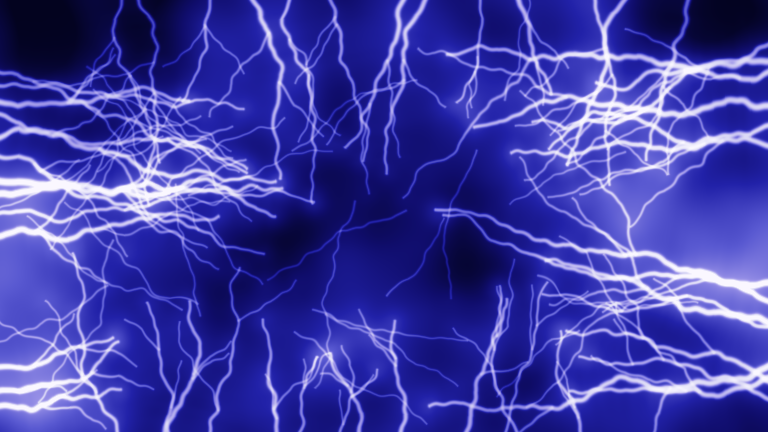
A Shadertoy shader for this background:

```glsl
// Electric storm: tapering white-violet lightning bolts grow inward from all four
// edges over a cloudy blue glow. Each bolt is a segment bent by 1D gradient noise;
// cores, halos and clouds add up to one energy value that indexes a colour ramp.

const float CLOUD_BASE = 1.22;      // ramp level of the empty sky
const float CLOUD_CONTRAST = 2.0;
const float CORE_GAIN = 3.5;        // ramp steps added by a bolt core
const float HALO_GAIN = 0.5;
const float HALO_SIZE = 0.030;
const float THIN_WIDTH = 0.0024;
const float THICK_WIDTH = 0.0075;
const float JAG_SIZE = 0.085;       // sideways swing of the largest bends
const float JAG_FREQ = 3.2;
const float REACH = 0.26;           // bolts are skipped beyond this distance
const int FILAMENTS = 26;

const vec3 RAMP[7] = vec3[7](
    vec3(0.01, 0.01, 0.12), vec3(0.06, 0.05, 0.42), vec3(0.13, 0.13, 0.66),
    vec3(0.35, 0.35, 0.82), vec3(0.61, 0.58, 0.91), vec3(0.85, 0.84, 0.96),
    vec3(0.98, 0.97, 1.00));

// Broad light and dark areas: x and y as canvas fractions, radius, strength
const vec4 AREAS[10] = vec4[10](
    vec4(0.00, 0.51, 0.17, 1.8), vec4(1.00, 0.36, 0.25, 2.0),
    vec4(0.80, 0.50, 0.16, 1.0), vec4(0.76, 0.86, 0.20, 0.9),
    vec4(0.00, 0.16, 0.26, 1.5), vec4(0.10, 0.95, 0.28, -1.6),
    vec4(0.97, 1.00, 0.22, -1.5), vec4(0.33, 0.43, 0.17, -0.7),
    vec4(0.67, 0.42, 0.15, -0.7), vec4(0.92, 0.07, 0.16, -0.7));

float hash(float n) {
    n = fract(n * 0.1031);
    n *= n + 33.33;
    return fract(n * (n + n));
}

// 1D gradient noise: value and slope
vec2 noise1(float x, float seed) {
    float i = floor(x), f = x - i;
    float g0 = hash(i + seed) * 2.0 - 1.0, g1 = hash(i + seed + 1.0) * 2.0 - 1.0;
    float u = f * f * (3.0 - 2.0 * f), du = 6.0 * f * (1.0 - f);
    float a = g0 * f, b = g1 * (f - 1.0);
    return vec2(mix(a, b, u), mix(g0, g1, u) + du * (b - a));
}

vec2 gradientAt(vec2 cell) {
    float angle = 6.2832 * hash(cell.x + 57.0 * cell.y + 411.0);
    return vec2(cos(angle), sin(angle));
}

float noise2(vec2 p) {
    vec2 i = floor(p), f = p - i, u = f * f * (3.0 - 2.0 * f), e = vec2(1, 0);
    return mix(mix(dot(gradientAt(i), f), dot(gradientAt(i + e), f - e), u.x),
               mix(dot(gradientAt(i + e.yx), f - e.yx), dot(gradientAt(i + 1.0), f - 1.0), u.x), u.y);
}

// Sideways offset and slope of a bolt at distance x from its root
vec2 jag(float x, float seed) {
    vec2 sum = vec2(0);
    float amp = JAG_SIZE, freq = JAG_FREQ;
    for (int k = 0; k < 4; k++) {
        sum += amp * vec2(1.0, freq) * noise1(x * freq, seed * 37.0 + float(k) * 11.0);
        amp *= 0.5;
        freq *= 2.2;
    }
    return sum * min(x / 0.06, 1.0);
}

// Core and halo light of one bolt
vec2 bolt(vec2 p, vec2 root, vec2 dir, float len, float power, float seed) {
    vec2 q = vec2(dot(p - root, dir), dot(p - root, vec2(-dir.y, dir.x)));
    float x = clamp(q.x, 0.0, len);
    if (length(q - vec2(x, 0)) > REACH) return vec2(0);
    vec2 bend = jag(x, seed);
    float across = (q.y - bend.x) / sqrt(1.0 + bend.y * bend.y);
    float d = length(vec2(q.x - x, across));
    float strength = power * (1.0 - 0.65 * x / len);
    float r = d / mix(THIN_WIDTH, THICK_WIDTH, strength);
    vec2 tip = vec2(q.x - len, q.y - bend.x);
    float halo = (0.25 + strength) * exp(-d / HALO_SIZE) + 0.7 * exp(-dot(tip, tip) / 0.0010);
    return vec2((0.45 + 1.6 * strength) * exp(-r * r), halo);
}

// A bolt with two thinner side branches
vec2 tree(vec2 p, vec2 root, vec2 dir, float len, float power, float seed) {
    vec2 light = bolt(p, root, dir, len, power, seed);
    for (int k = 1; k <= 2; k++) {
        float s = seed + 160.0 * float(k);
        float x = len * mix(0.15, 0.75, hash(s + 0.3));
        float turn = (hash(s + 0.6) < 0.5 ? -1.0 : 1.0) * mix(0.3, 0.9, hash(s + 0.8));
        vec2 start = root + dir * x + vec2(-dir.y, dir.x) * jag(x, seed).x;
        vec2 side = mat2(cos(turn), sin(turn), -sin(turn), cos(turn)) * dir;
        light += bolt(p, start, side, len * mix(0.3, 0.6, hash(s + 0.1)), power * 0.35, s) * vec2(0.8, 0.5);
    }
    return light;
}

// Trees rooted evenly, with jitter, along an edge from a to b
vec2 bundle(vec2 p, vec2 a, vec2 b, float heading, vec2 lengths, float power, int count, float seed) {
    vec2 light = vec2(0);
    for (int i = 0; i < count; i++) {
        float s = seed + float(i);
        vec2 root = mix(a, b, (float(i) + hash(s + 0.2)) / float(count));
        float angle = heading + 0.7 * (hash(s + 0.4) - 0.5);
        float len = mix(lengths.x, lengths.y, hash(s + 0.7));
        light += tree(p, root, vec2(cos(angle), sin(angle)), len, power * mix(0.5, 1.2, hash(s + 0.9)), s);
    }
    return light;
}

void mainImage(out vec4 fragColor, in vec2 fragCoord) {
    vec2 p = fragCoord / iResolution.y;
    float w = iResolution.x / iResolution.y;

    // Clouds and broad glows
    float energy = CLOUD_BASE + CLOUD_CONTRAST * (0.6 * noise2(p * 3.0) + 0.4 * noise2(p * 7.0 + 9.0));
    for (int i = 0; i < 10; i++) {
        vec2 d = (p - AREAS[i].xy * vec2(w, 1)) / AREAS[i].z;
        energy += AREAS[i].w * exp(-dot(d, d));
    }

    // Bolts from the edges: top, left, right, bottom
    vec2 light = bundle(p, vec2(0.1 * w, 1.02), vec2(0.9 * w, 1.02), -1.57, vec2(0.25, 0.5), 0.6, 13, 0.0);
    light += bundle(p, vec2(-0.02, 0.44), vec2(-0.02, 0.87), -0.12, vec2(0.4, 0.8), 0.8, 10, 20.0);
    light += bundle(p, vec2(-0.02, 0.0), vec2(-0.02, 0.2), 0.3, vec2(0.2, 0.4), 0.7, 3, 40.0);
    light += bundle(p, vec2(w + 0.02, 0.66), vec2(w + 0.02, 0.94), 3.3, vec2(0.4, 0.95), 0.85, 6, 60.0);
    light += bundle(p, vec2(w + 0.02, 0.03), vec2(w + 0.02, 0.37), 3.1, vec2(0.4, 0.85), 0.8, 8, 80.0);
    light += bundle(p, vec2(0.12 * w, -0.02), vec2(0.76 * w, -0.02), 1.57, vec2(0.18, 0.45), 0.6, 13, 100.0);

    // Faint filaments adrift in the middle
    for (int i = 0; i < FILAMENTS; i++) {
        float s = 120.0 + float(i);
        vec2 root = vec2(w * mix(0.1, 0.9, hash(s + 0.15)), mix(0.15, 0.85, hash(s + 0.35)));
        float angle = 6.2832 * hash(s + 0.55);
        light += bolt(p, root, vec2(cos(angle), sin(angle)), mix(0.15, 0.45, hash(s + 0.75)), 0.12, s) * vec2(0.7, 0.4);
    }

    // Energy to colour
    energy = max(energy, 0.0) + CORE_GAIN * (1.0 - exp(-light.x)) + HALO_GAIN * light.y;
    energy = clamp(energy, 0.0, 5.999);
    int stop = int(energy);
    fragColor = vec4(mix(RAMP[stop], RAMP[stop + 1], fract(energy)), 1.0);
}
```
